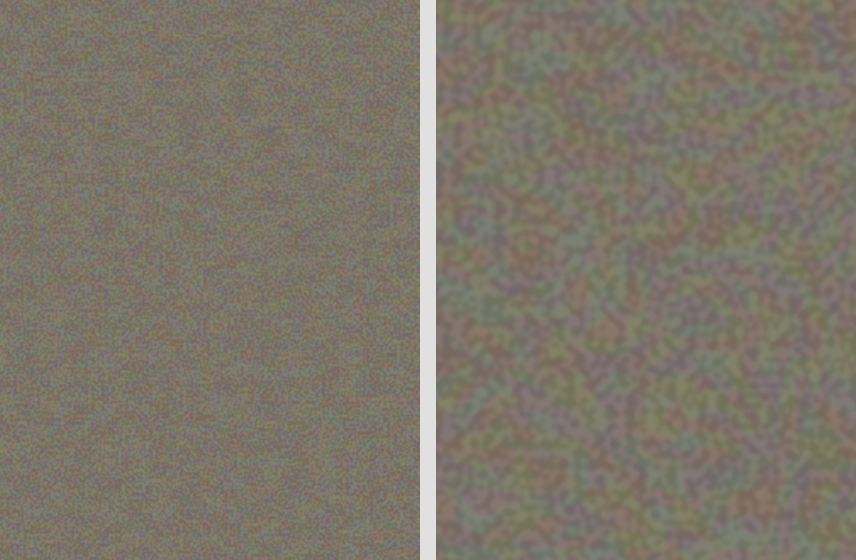
Left: the whole. Right: its middle third, enlarged.
A Shadertoy shader for this texture:

```glsl
#define WORM_SCALE 88.0
#define WORM_LENGTH 0.9
#define WORM_EDGE 0.16
#define TINT_SCALE 62.0
#define GRAIN_SCALE 165.0
#define PATCH_SCALE 30.0
#define FLOW_SCALE 13.0
#define FLOW_TURN 3.4
#define BASE_COLOR vec3(0.483, 0.457, 0.407)
#define GREEN_SHIFT vec3(-0.011, 0.021, -0.005)
#define OCHRE_SHIFT vec3(0.014, 0.001, -0.027)
#define LIGHT_SHIFT vec3(0.030, 0.028, 0.028)

const float TAU = 6.2831853;

float hash(vec2 cell) {
    vec3 h = fract(cell.xyx * vec3(0.1031, 0.1030, 0.0973));
    h += dot(h, h.yzx + 33.33);
    return fract((h.x + h.y) * h.z);
}

// Slope of a random unit gradient at one lattice corner
float corner(vec2 cell, vec2 offset) {
    float angle = TAU * hash(cell);
    return dot(vec2(cos(angle), sin(angle)), offset);
}

float gradientNoise(vec2 p) {
    vec2 cell = floor(p), f = fract(p);
    vec2 blend = f * f * f * (f * (f * 6.0 - 15.0) + 10.0);
    vec2 e = vec2(1.0, 0.0);
    float low = mix(corner(cell, f), corner(cell + e, f - e), blend.x);
    float high = mix(corner(cell + e.yx, f - e.yx), corner(cell + e.xx, f - e.xx), blend.x);
    return mix(low, high, blend.y);
}

// Noise smeared along the local flow, giving short curved strokes
float strokes(vec2 p, vec2 flow) {
    const int TAPS = 4;
    float sum = 0.0;
    for (int i = 0; i < TAPS; i++) {
        float along = float(i) / float(TAPS - 1) - 0.5;
        sum += gradientNoise(p + flow * along * WORM_LENGTH);
    }
    return sum / float(TAPS);
}

// Soft threshold to the range -1..1
float harden(float value, float edge) {
    return 2.0 * smoothstep(-edge, edge, value) - 1.0;
}

void mainImage(out vec4 fragColor, in vec2 fragCoord) {
    vec2 p = fragCoord / iResolution.y;

    // Mostly level flow that swerves to steep in patches
    float angle = FLOW_TURN * gradientNoise(p * FLOW_SCALE * vec2(0.7, 1.2) + 7.3);
    vec2 flow = vec2(cos(angle), sin(angle));

    // Broad level patches that thicken the strokes of one kind
    vec2 level = p * PATCH_SCALE * vec2(0.7, 1.2);
    float greenPatch = 0.28 * gradientNoise(level + 3.1);
    float ochrePatch = 0.25 * gradientNoise(level + 61.7);
    float lightPatch = 0.35 * gradientNoise(level + 118.4);

    // Green and mauve strokes, ochre and violet tint, light grain
    float green = harden(strokes(p * WORM_SCALE + 40.0, flow) + greenPatch, WORM_EDGE);
    float ochre = harden(strokes(p * TINT_SCALE + 211.7, flow) + ochrePatch, 0.26);
    float grain = harden(gradientNoise(p * GRAIN_SCALE + 95.1) + lightPatch, 0.45);

    vec3 color = BASE_COLOR + green * GREEN_SHIFT + ochre * OCHRE_SHIFT + grain * LIGHT_SHIFT;
    fragColor = vec4(color, 1.0);
}
```
